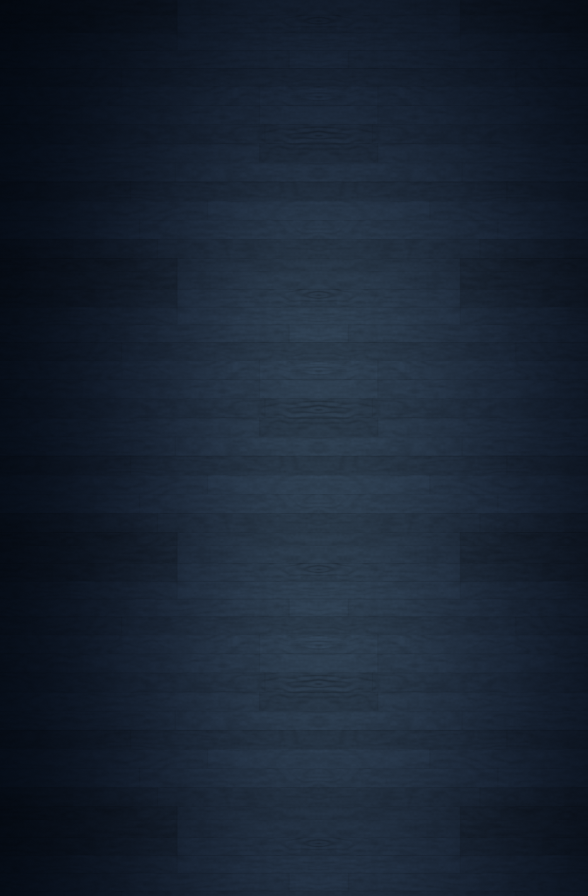
Reproduce this texture procedurally as a Shadertoy shader.

```glsl
// Dark blue mirrored wood planks under a soft central glow.

float hash(vec2 p) {
    vec3 q = fract(p.xyx * vec3(0.1031, 0.1030, 0.0973));
    q += dot(q, q.yzx + 33.33);
    return fract((q.x + q.y) * q.z);
}

float noise(vec2 p) {
    vec2 cell = floor(p), f = fract(p);
    f *= f * (3.0 - 2.0 * f);
    return mix(mix(hash(cell), hash(cell + vec2(1, 0)), f.x),
               mix(hash(cell + vec2(0, 1)), hash(cell + vec2(1, 1)), f.x), f.y);
}

// Row coordinate inside one repeat; the tenth plank is a narrow one.
float plankRow(float t) {
    if (t < 0.1922) return t / 0.02135;
    if (t < 0.2065) return 9.0 + (t - 0.1922) / 0.0143;
    return min(10.0 + (t - 0.2065) / 0.0199, 14.999);
}

// Brightness of a plank at a distance from the mirror axis.
float plankTone(int row, float side, float pixel) {
    float inner[15] = float[15](1.07, 1.06, 0.98, 0.94, 1.02, 0.92, 1.05, 1.02,
                                0.93, 0.95, 0.98, 1.01, 1.03, 1.07, 0.95);
    float outer[15] = float[15](1.03, 1.02, 0.98, 1.01, 1.00, 0.91, 1.00, 1.04,
                                0.91, 0.84, 0.83, 0.87, 0.98, 1.01, 0.92);
    float joint[15] = float[15](0.066, 0.066, 0.060, 0.066, 0.16, 0.21, 0.124, 0.20,
                                0.18, 0.158, 0.158, 0.158, 0.158, 0.033, 0.22);
    float edge = side - joint[row];
    float tone = mix(inner[row], outer[row], smoothstep(-pixel, pixel, edge));
    // A fainter second joint farther out
    float id = float(row);
    float far = 0.19 + 0.09 * hash(vec2(id, 3.0));
    tone += 0.07 * (hash(vec2(id, 8.0)) - 0.5) * smoothstep(-pixel, pixel, side - far);
    return tone - 0.06 * (1.0 - smoothstep(0.0, 1.3 * pixel, abs(edge)));
}

// Thin dark lines along the whole steps of a level field.
float contour(float level) {
    return pow(0.5 + 0.5 * cos(6.2832 * level), 2.0);
}

// Nested oval growth rings, fading away from their centre.
float rings(vec2 p, vec2 size, float count) {
    float r = length(p / size);
    float wobble = noise(p * vec2(70.0, 150.0));
    return contour(r * count + 0.7 * wobble) * exp(-0.7 * r * r);
}

void mainImage(out vec4 fragColor, in vec2 fragCoord) {
    vec2 uv = fragCoord / iResolution.xy;
    float aspect = iResolution.x / iResolution.y;
    float pixel = 1.0 / iResolution.y;
    float down = 1.0 - uv.y;
    float side = abs(uv.x - 0.542) * aspect;

    // Planks, with softened row changes and thin seams
    float t = mod(down - 0.0964, 0.306);
    float rowPos = plankRow(t);
    int row = int(rowPos);
    float f = fract(rowPos);
    float soft = pixel / 0.02;
    float tone = mix(plankTone(row, side, pixel),
                     plankTone((row + 1) % 15, side, pixel),
                     smoothstep(1.0 - soft, 1.0, f));
    float seam = mix(0.04, 0.10, hash(vec2(floor(rowPos + 0.5), 2.0)));
    tone -= seam * (1.0 - smoothstep(0.0, 1.1 * soft, min(f, 1.0 - f)));

    // Long fibres, short pores and specks
    vec2 seed = vec2(float(row) * 17.0, float(row) * 5.0);
    float fibre = noise(vec2(side * 32.0, t * 270.0) + seed) - 0.5;
    float pores = noise(vec2(side * 130.0, t * 420.0) + seed) - 0.5;
    float specks = noise(vec2(side, t) * 370.0 + seed) - 0.5;
    tone += 0.055 * fibre + 0.085 * pores + 0.055 * specks;

    // Curved growth lines, with slanting flanks
    float figure = noise(vec2(side * 14.0, t * 52.0) + seed);
    float ripple = noise(vec2(side * 65.0, t * 120.0) + seed);
    tone += 0.018 - 0.055 * contour(figure * 4.0 + ripple * 0.8);

    // Oval figures along the mirror axis
    float arch = rings(vec2(side, t - 0.055), vec2(0.085, 0.013), 2.2);
    float eye = rings(vec2(side, t - 0.233), vec2(0.046, 0.010), 2.0);
    float smile = rings(vec2(side, t - 0.012), vec2(0.070, 0.015), 2.2);
    tone -= row == 2 || row == 3 ? 0.17 * arch : 0.0;
    tone -= row == 11 ? 0.18 * eye : 0.0;
    tone -= row < 2 ? 0.11 * smile : 0.0;

    // Glow: wide on the right, deep shade on the left and top
    float offset = uv.x - 0.55;
    float spread = offset < 0.0 ? 0.385 : 0.43;
    float glow = exp(-offset * offset / (spread * spread));
    glow *= mix(0.39, 1.0, smoothstep(-0.06, 0.39, down));
    glow *= mix(1.0, 0.74, smoothstep(0.70, 1.02, down));

    // Shadows lean toward blue
    vec3 color = mix(vec3(0.007, 0.029, 0.062), vec3(0.172, 0.236, 0.303), glow);
    color += vec3(-0.003, -0.003, 0.010) * 4.0 * glow * (1.0 - glow);
    color *= tone;
    color += (hash(fragCoord) - 0.5) / 255.0;
    fragColor = vec4(color, 1.0);
}
```
